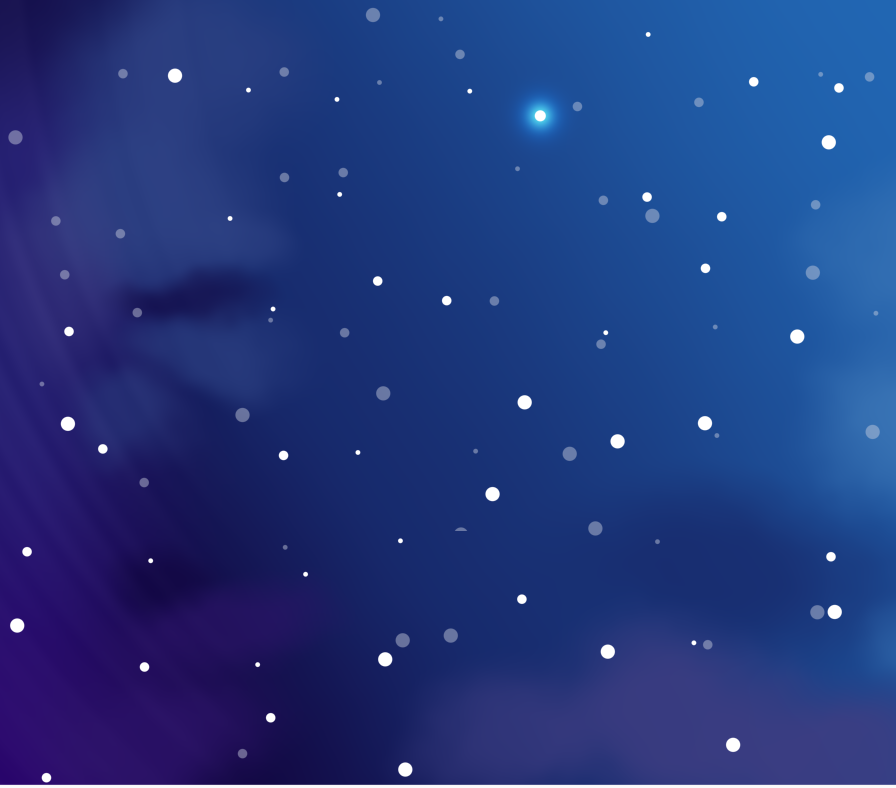
This background is drawn by a Shadertoy shader. Its source:

```glsl
// Deep blue night sky: a diagonal gradient with a violet left side, soft cloud
// puffs bent by fractal noise, two hashed layers of round stars and one
// glowing star. Clouds use 0..1 canvas units, stars use units of height.

const vec3 INDIGO = vec3(0.07, 0.03, 0.26);
const vec3 NAVY   = vec3(0.09, 0.16, 0.42);
const vec3 AZURE  = vec3(0.13, 0.40, 0.70);
const vec3 VIOLET = vec3(0.17, 0.03, 0.43);
const vec3 SLATE  = vec3(0.18, 0.26, 0.52);
const vec3 MAUVE  = vec3(0.25, 0.24, 0.51);
const vec3 PLUM   = vec3(0.18, 0.08, 0.42);
const vec3 MIST   = vec3(0.24, 0.47, 0.72);

vec3 hash3(vec2 cell) {
    vec3 q = fract(cell.xyx * vec3(0.1031, 0.1030, 0.0973));
    q += dot(q, q.yxz + 33.33);
    return fract((q.xxy + q.yzz) * q.zyx);
}

float noise(vec2 p) {
    vec2 i = floor(p), f = fract(p);
    f = f * f * (3.0 - 2.0 * f);
    float low  = mix(hash3(i).x, hash3(i + vec2(1, 0)).x, f.x);
    float high = mix(hash3(i + vec2(0, 1)).x, hash3(i + vec2(1, 1)).x, f.x);
    return mix(low, high, f.y);
}

float fbm(vec2 p) {
    float sum = 0.0, gain = 0.5;
    for (int i = 0; i < 4; i++) {
        sum += gain * noise(p);
        p = mat2(1.6, 1.2, -1.2, 1.6) * p + 7.3;
        gain *= 0.5;
    }
    return sum;
}

// Blends a soft ellipse of one tint over the sky.
vec3 puff(vec3 sky, vec2 uv, vec2 center, vec2 radius, vec3 tint, float opacity) {
    float d = length((uv - center) / radius);
    return mix(sky, tint, opacity * smoothstep(1.15, 0.25, d));
}

vec3 gradientSky(vec2 uv) {
    float t = 0.75 * (uv.x - 0.25) + 0.42 * uv.y;
    vec3 sky = mix(INDIGO, NAVY, smoothstep(0.0, 0.3, t));
    sky = mix(sky, AZURE, smoothstep(0.2, 1.0, t));
    vec3 side = mix(VIOLET, vec3(0.15, 0.13, 0.45), smoothstep(0.0, 0.55, uv.y));
    side = mix(side, vec3(0.09, 0.07, 0.31), smoothstep(0.8, 1.0, uv.y));
    return mix(sky, side, smoothstep(0.27, 0.02, uv.x));
}

vec3 leftClouds(vec3 sky, vec2 uv) {
    sky = puff(sky, uv, vec2(0.20, 0.92), vec2(0.17, 0.15), SLATE, 0.75);
    sky = puff(sky, uv, vec2(0.16, 0.74), vec2(0.15, 0.15), SLATE, 0.9);
    sky = puff(sky, uv, vec2(0.25, 0.68), vec2(0.08, 0.05), SLATE, 0.6);
    sky = puff(sky, uv, vec2(0.07, 0.65), vec2(0.09, 0.18), MAUVE, 0.4);
    sky = puff(sky, uv, vec2(0.20, 0.61), vec2(0.09, 0.04), INDIGO, 0.55);
    sky = puff(sky, uv, vec2(0.25, 0.55), vec2(0.11, 0.06), SLATE, 0.65);
    sky = puff(sky, uv, vec2(0.15, 0.46), vec2(0.09, 0.06), SLATE, 0.5);
    sky = puff(sky, uv, vec2(0.18, 0.28), vec2(0.06, 0.05), INDIGO, 0.7);
    sky = puff(sky, uv, vec2(0.25, 0.21), vec2(0.15, 0.06), PLUM, 0.6);
    return puff(sky, uv, vec2(0.17, 0.08), vec2(0.17, 0.12), PLUM, 0.8);
}

vec3 rightClouds(vec3 sky, vec2 uv) {
    sky = puff(sky, uv, vec2(0.80, 0.28), vec2(0.22, 0.13), NAVY, 0.75);
    sky = puff(sky, uv, vec2(1.01, 0.67), vec2(0.12, 0.12), MIST, 0.6);
    sky = puff(sky, uv, vec2(1.02, 0.47), vec2(0.13, 0.13), MIST, 0.85);
    sky = puff(sky, uv, vec2(1.02, 0.20), vec2(0.08, 0.08), MIST, 0.4);
    sky = puff(sky, uv, vec2(0.57, 0.06), vec2(0.11, 0.10), MAUVE, 0.6);
    sky = puff(sky, uv, vec2(0.75, 0.09), vec2(0.19, 0.13), MAUVE, 0.8);
    return puff(sky, uv, vec2(0.93, 0.04), vec2(0.16, 0.12), MAUVE, 0.8);
}

// One star per occupied grid cell, in three sizes; returns coverage.
float starLayer(vec2 p, float cellSize, float seed, float density, float pixel) {
    vec2 cell = floor(p / cellSize);
    vec3 pick = hash3(cell + seed);
    vec2 spot = (cell + mix(vec2(0.1), vec2(0.9), pick.xy)) * cellSize;
    float radius = 0.003 * (1.0 + floor(pick.z * 2.99));
    float kept = step(hash3(cell + seed + 51.0).x, density);
    return kept * smoothstep(pixel, -pixel, length(p - spot) - radius);
}

vec3 glowingStar(vec3 sky, float d, float pixel) {
    sky = mix(sky, vec3(0.10, 0.46, 0.88), 0.9 * exp(-pow(d / 0.026, 2.0)));
    sky = mix(sky, vec3(0.36, 0.90, 0.93), exp(-pow(d / 0.014, 2.0)));
    return mix(sky, vec3(1.0), smoothstep(pixel, -pixel, d - 0.007));
}

void mainImage(out vec4 fragColor, in vec2 fragCoord) {
    vec2 uv = fragCoord / iResolution.xy;
    vec2 aspect = vec2(iResolution.x / iResolution.y, 1.0);
    vec2 p = uv * aspect;
    float pixel = 0.75 / iResolution.y;

    // Sky and clouds
    vec2 bend = vec2(fbm(p * 6.0), fbm(p * 6.0 + 19.0)) - 0.47;
    vec2 cloudUv = uv + 0.10 * bend;
    vec3 sky = gradientSky(uv + 0.03 * bend);
    sky = rightClouds(leftClouds(sky, cloudUv), cloudUv);

    // Faint curved streaks on the left
    float arc = length(p - vec2(1.2, 1.1));
    sky += 0.03 * (noise(vec2(arc * 60.0, p.y * 2.0)) - 0.5) * smoothstep(0.35, 0.05, uv.x);

    // Stars: dim ones thin out low down, bright ones toward the upper left
    float dimDensity = mix(0.3, 0.95, smoothstep(0.1, 0.5, uv.y));
    float brightDensity = mix(0.35, 0.85, smoothstep(0.15, 0.55, uv.x + 0.6 * (1.0 - uv.y)));
    sky = mix(sky, vec3(0.80, 0.82, 0.88), 0.45 * starLayer(p, 0.135, 3.0, dimDensity, pixel));
    sky = mix(sky, vec3(1.0), starLayer(p + 0.04, 0.148, 27.0, brightDensity, pixel));
    sky = glowingStar(sky, length(p - vec2(0.603, 0.853) * aspect), pixel);

    // Pale rim along the lower edge
    sky = mix(sky, vec3(0.98), smoothstep(pixel, -pixel, uv.y - 0.004));
    fragColor = vec4(sky, 1.0);
}
```
